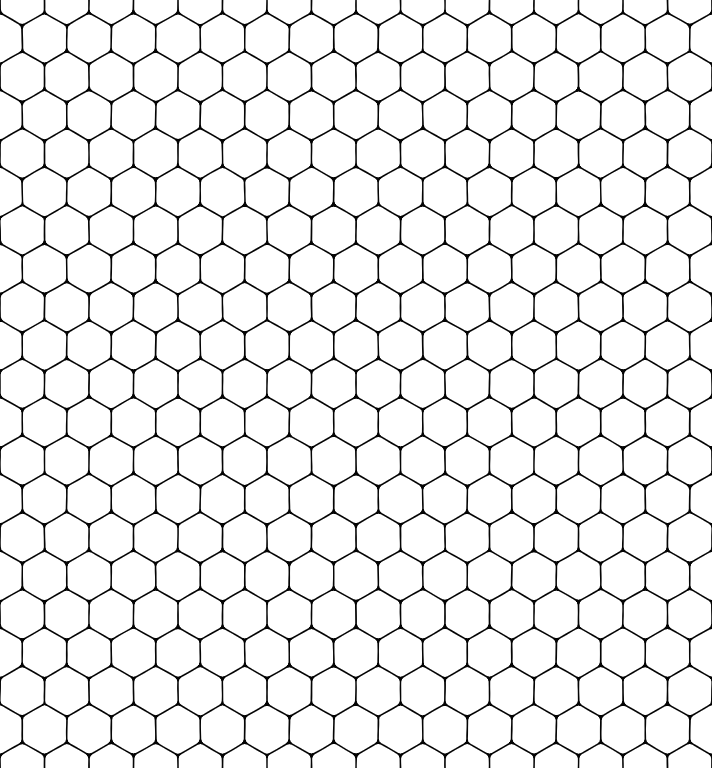
Give the GLSL for this pattern, as a Shadertoy shader.

```glsl
#define COLUMNS 16.0
#define ROWS 20.0
#define LINE_WIDTH 0.036
#define WIDTH_VARIATION 0.22
#define JOINT_SWELL 0.024
#define JOINT_RADIUS 0.085
#define WOBBLE 0.010
#define INK vec3(0.015)
#define PAPER vec3(1.0)

const float ROW_STEP = 0.8660254;   // row spacing of unit-wide hexagons

vec2 hashGradient(vec2 cell) {
    vec3 h = fract(cell.xyx * vec3(0.1031, 0.1030, 0.0973));
    h += dot(h, h.yzx + 33.33);
    float angle = 6.2832 * fract((h.x + h.y) * h.z);
    return vec2(cos(angle), sin(angle));
}

// Gradient noise whose lattice wraps after `period` cells
float tiledNoise(vec2 p, vec2 period) {
    vec2 cell = floor(p), f = fract(p);
    vec2 blend = f * f * f * (f * (f * 6.0 - 15.0) + 10.0);
    vec2 o = vec2(0.0, 1.0);
    float a = dot(hashGradient(mod(cell, period)), f);
    float b = dot(hashGradient(mod(cell + o.yx, period)), f - o.yx);
    float c = dot(hashGradient(mod(cell + o.xy, period)), f - o.xy);
    float d = dot(hashGradient(mod(cell + o.yy, period)), f - o.yy);
    return mix(mix(a, b, blend.x), mix(c, d, blend.x), blend.y);
}

// Offset from the nearest hexagon centre; even rows are shifted half a cell
vec2 hexOffset(vec2 p) {
    vec2 period = vec2(1.0, 2.0 * ROW_STEP);
    vec2 even = mod(p - vec2(0.5, 0.0) + 0.5 * period, period) - 0.5 * period;
    vec2 odd = mod(p - vec2(0.0, ROW_STEP) + 0.5 * period, period) - 0.5 * period;
    return dot(even, even) < dot(odd, odd) ? even : odd;
}

float edgeDistance(vec2 q) {
    return 0.5 - max(q.x, dot(q, vec2(0.5, ROW_STEP)));
}

float jointDistance(vec2 q) {
    float radius = 0.5 / ROW_STEP;
    return min(length(q - vec2(0.0, radius)), length(q - vec2(0.5, 0.5 * radius)));
}

void mainImage(out vec4 fragColor, in vec2 fragCoord) {
    vec2 uv = fragCoord / iResolution.xy;
    vec2 p = uv * vec2(COLUMNS, ROWS * ROW_STEP);
    float pixel = COLUMNS / iResolution.x;

    // Slight hand-cut unevenness
    vec2 coarse = 2.0 * vec2(COLUMNS, ROWS);
    vec2 fine = 2.0 * coarse;
    vec2 bend = vec2(tiledNoise(uv * coarse, coarse),
                     tiledNoise(uv * coarse + vec2(7.3, 11.6), coarse));
    float wear = tiledNoise(uv * fine + 0.37, fine);
    float swelling = 1.0 + 0.9 * tiledNoise(uv * coarse + vec2(3.7, 5.2), coarse);

    // Lines thickened where three edges meet
    vec2 q = abs(hexOffset(p + WOBBLE * bend));
    float joint = 1.0 - smoothstep(0.0, JOINT_RADIUS, jointDistance(q));
    float halfWidth = 0.5 * LINE_WIDTH * (1.0 + WIDTH_VARIATION * wear)
                    + JOINT_SWELL * swelling * joint;

    float coverage = clamp((halfWidth - edgeDistance(q)) / pixel + 0.5, 0.0, 1.0);
    fragColor = vec4(mix(PAPER, INK, coverage), 1.0);
}
```
